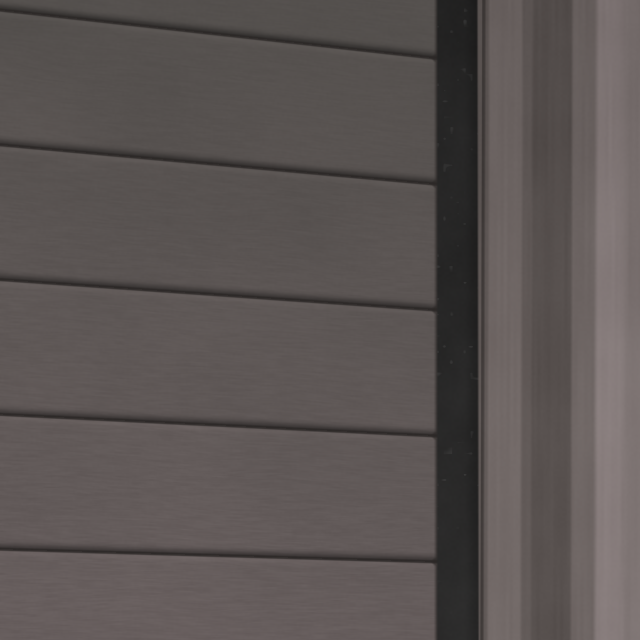
Write a Shadertoy shader that draws this texture.

```glsl
// Dim lap siding in gently sloping boards, with a dark channel and fluted vertical trim at right.
#define BOARD_TOP vec3(0.335, 0.318, 0.308)
#define BOARD_LOW vec3(0.395, 0.360, 0.358)
#define SEAM_DARK vec3(0.170, 0.155, 0.150)
#define CHANNEL vec3(0.160, 0.158, 0.157)
#define TRIM_DARK vec3(0.330, 0.304, 0.296)
#define TRIM_MID vec3(0.415, 0.383, 0.376)
#define TRIM_LIGHT vec3(0.510, 0.470, 0.468)
#define BOARD_END 0.683
#define FIRST_SEAM 0.0156
#define BOARD_HEIGHT 0.2106
#define GRAIN 0.020

float hash(vec2 p) {
    vec3 q = fract(vec3(p.xyx) * 0.1031);
    q += dot(q, q.yzx + 33.33);
    return fract((q.x + q.y) * q.z);
}

float noise(vec2 p) {
    vec2 i = floor(p), f = fract(p);
    f = f * f * (3.0 - 2.0 * f);
    return mix(mix(hash(i), hash(i + vec2(1, 0)), f.x),
               mix(hash(i + vec2(0, 1)), hash(i + vec2(1, 1)), f.x), f.y);
}

float fbm(vec2 p) {
    float sum = 0.0, weight = 0.5;
    for (int i = 0; i < 4; i++) {
        sum += weight * noise(p);
        p = p * 2.03 + 17.1;
        weight *= 0.5;
    }
    return sum;
}

// Soft-edged step from 0 to 1 at a vertical boundary.
float edge(float at, float x, float blur) {
    return smoothstep(at - blur, at + blur, x);
}

// Boards converge to the right: both slope and spacing depend on x.
vec3 siding(vec2 p, float blur) {
    float height = BOARD_HEIGHT - 0.0204 * p.x;
    float row = (p.y - FIRST_SEAM - 0.1107 * p.x) / height;
    float id = floor(row);
    float below = fract(row) * height;
    float above = height - below;

    // Base light, warmer and brighter toward the lower left
    float light = clamp(p.y * 1.05 - 0.12 * p.x, 0.0, 1.0);
    vec3 col = mix(BOARD_TOP, BOARD_LOW, light);
    col *= 0.985 + 0.03 * hash(vec2(id + 9.0, 3.0));
    col += 0.035 * (fbm(p * vec2(4.0, 5.0) + id * 7.3) - 0.47) * vec3(1.0, 0.85, 0.85);

    // Embossed wood grain running along each board
    vec2 g = vec2(p.x, row * BOARD_HEIGHT);
    g.y += 0.008 * noise(g * vec2(9.0, 14.0) + id);
    float grain = noise(g * vec2(38.0, 330.0)) + 0.6 * noise(g * vec2(80.0, 520.0) + 31.0) - 0.8;
    col += GRAIN * grain * (0.4 + 0.6 * light);

    // Rounded lower lip, dark seam, and faint light on the top edge below it
    float lip = 1.0 - smoothstep(0.0, 0.019, above);
    col *= 1.0 - 0.34 * lip * lip - 0.08 * lip;
    col *= 1.0 + 0.06 * smoothstep(0.002, 0.005, below) * (1.0 - smoothstep(0.005, 0.014, below));
    float seam = 1.0 - smoothstep(0.0008, 0.0026 + blur, min(above, below));
    col = mix(col, SEAM_DARK, 0.85 * seam);

    // Cut end of the board, with slightly eased corners
    float corner = 0.005 * (1.0 - smoothstep(0.0, 0.008, min(above, below)));
    float end = edge(BOARD_END - 0.003 - corner, p.x, 0.002 + blur);
    return mix(col, SEAM_DARK, 0.65 * end);
}

// Shadowed recess with faint scuffs and specks.
vec3 channel(vec2 p) {
    vec3 col = CHANNEL * (0.86 + 0.22 * p.y);
    col += 0.035 * (fbm(p * vec2(22.0, 16.0)) - 0.47);
    col += 0.08 * smoothstep(0.86, 1.0, noise(p * vec2(95.0, 120.0))) * noise(p * 11.0);
    return col * (1.0 - 0.18 * edge(0.735, p.x, 0.012));
}

// Vertical faces of the trim, laid from left to right.
vec3 trim(vec2 p, float blur) {
    float x = p.x + 0.003 * (p.y - 0.5);
    vec3 col = mix(TRIM_DARK, TRIM_MID, 0.35);
    float groove = edge(0.752, x, blur) - edge(0.757, x, 0.001 + blur);
    col = mix(col, SEAM_DARK, 0.6 * groove);
    col = mix(col, TRIM_MID * 1.03, edge(0.763, x, 0.003));
    col = mix(col, mix(TRIM_DARK, TRIM_MID, 0.45), edge(0.815, x, 0.002 + blur));
    col = mix(col, TRIM_DARK, edge(0.831, x, 0.002 + blur));
    col = mix(col, TRIM_MID, edge(0.893, x, 0.002 + blur));
    col = mix(col, TRIM_LIGHT, edge(0.931, x, 0.005));
    col = mix(col, mix(TRIM_MID, TRIM_LIGHT, 0.55), edge(0.974, x, 0.012));

    // Uneven light down the length, fine streaks and soft blotches
    col *= 0.95 + 0.10 * smoothstep(0.0, 0.75, p.y);
    col += 0.018 * (noise(vec2(x * 190.0, p.y * 5.0)) - 0.5);
    col += 0.035 * (fbm(p * vec2(14.0, 9.0)) - 0.47);
    return col;
}

void mainImage(out vec4 fragColor, in vec2 fragCoord) {
    vec2 p = fragCoord / iResolution.xy;
    p.y = 1.0 - p.y; // measure downward from the top
    float blur = 0.8 / min(iResolution.x, iResolution.y);

    vec3 col = siding(p, blur);
    col = mix(col, channel(p), edge(BOARD_END, p.x, 0.001 + blur));
    col = mix(col, trim(p, blur), edge(0.746 + 0.002 * p.y, p.x, 0.001 + blur));
    col += 0.006 * (noise(p * 260.0) - 0.5);
    fragColor = vec4(col, 1.0);
}
```
